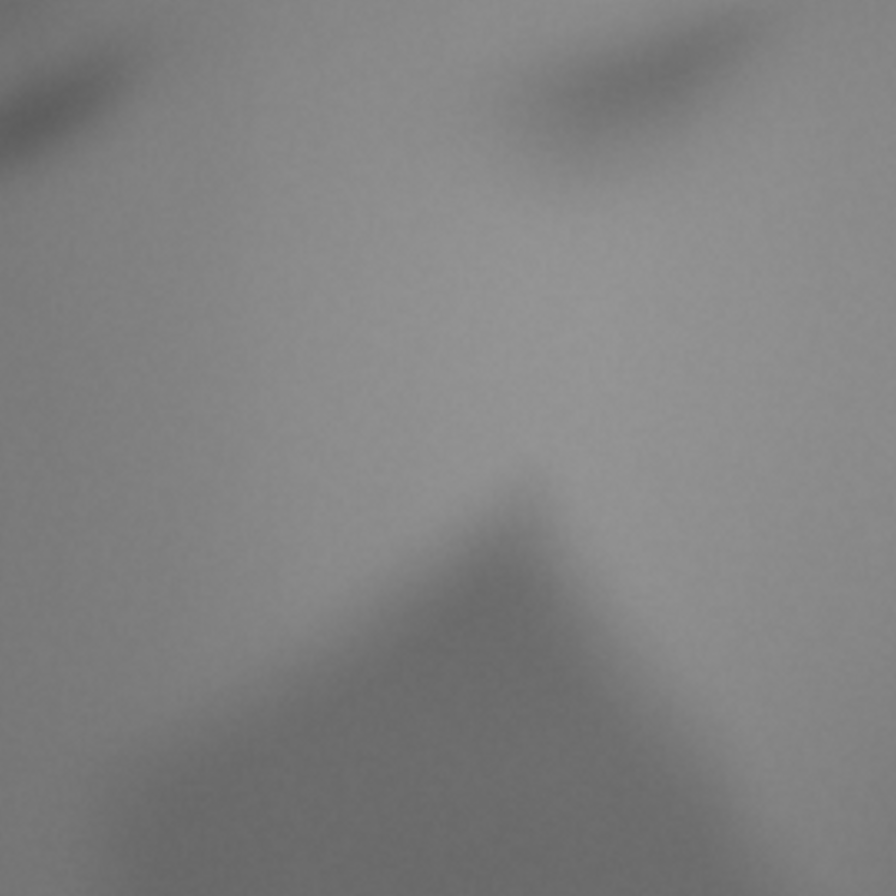
Give the GLSL for this texture, as a Shadertoy shader.

```glsl
#define LIGHT_CENTER vec2(0.65, 0.62)
#define LIGHT_SIZE vec2(0.58, 0.70)
#define EDGE_GRAY 0.44
#define LIGHT_GAIN 0.14
#define SHADOW_GRAY 0.42
#define WEDGE_APEX vec2(0.587, 0.43)
#define WEDGE_BLUR 0.07
#define STREAK_GAIN 0.012
#define GRAIN_GAIN 0.022

float hash(vec2 cell) {
    vec3 q = fract(cell.xyx * vec3(0.1031, 0.1030, 0.0973));
    q += dot(q, q.yzx + 33.33);
    return fract((q.x + q.y) * q.z);
}

float noise(vec2 p) {
    vec2 cell = floor(p), f = fract(p);
    f = f * f * (3.0 - 2.0 * f);
    return mix(mix(hash(cell), hash(cell + vec2(1, 0)), f.x),
               mix(hash(cell + vec2(0, 1)), hash(cell + vec2(1, 1)), f.x), f.y);
}

float fbm(vec2 p) {
    float sum = 0.0, gain = 0.5;
    for (int i = 0; i < 3; i++) {
        sum += gain * (noise(p) - 0.5);
        p = p * 1.9 + 17.3;
        gain *= 0.5;
    }
    return sum;
}

float smoothMax(float a, float b, float k) {
    float h = max(k - abs(a - b), 0.0) / k;
    return max(a, b) + h * h * k * 0.25;
}

// Soft tilted ellipse, 1 at its center
float softBlob(vec2 p, vec2 center, vec2 size, float angle) {
    float c = cos(angle), s = sin(angle);
    vec2 d = p - center;
    d = vec2(c * d.x + s * d.y, c * d.y - s * d.x) / size;
    return exp(-dot(d, d));
}

// Blurred triangular shadow rising from the lower edge
float wedge(vec2 p) {
    vec2 d = p - WEDGE_APEX;
    float leftSlope = dot(d, normalize(vec2(-0.65, 1.0)));
    float rightSlope = dot(d, normalize(vec2(1.5, 1.0)));
    float dist = smoothMax(leftSlope, rightSlope, 0.05);
    dist = smoothMax(dist, 0.11 - p.x, 0.06);
    return smoothstep(WEDGE_BLUR, -WEDGE_BLUR, dist);
}

void mainImage(out vec4 fragColor, in vec2 fragCoord) {
    vec2 uv = fragCoord / iResolution.xy;
    vec2 p = uv + 0.035 * vec2(fbm(uv * 5.0), fbm(uv * 5.0 + 41.0));

    // Broad light falling off toward the left
    vec2 l = (uv - LIGHT_CENTER) / LIGHT_SIZE;
    float gray = EDGE_GRAY + LIGHT_GAIN * exp(-dot(l, l));
    gray += STREAK_GAIN * 2.0 * fbm(uv * vec2(9.0, 2.0) + 5.0);

    // Soft shadows
    float inner = SHADOW_GRAY + 0.025 * (uv.x - 0.4) + 0.02 * fbm(uv * 6.0 + 9.0);
    gray = mix(gray, inner, wedge(p));
    gray -= 0.105 * softBlob(p, vec2(0.69, 0.905), vec2(0.14, 0.062), 0.15);
    gray -= 0.035 * softBlob(p, vec2(0.82, 0.955), vec2(0.10, 0.035), 0.4);
    gray -= 0.045 * softBlob(p, vec2(0.65, 0.82), vec2(0.10, 0.06), 0.1);
    gray -= 0.115 * softBlob(p, vec2(0.045, 0.872), vec2(0.125, 0.05), 0.55);
    gray -= 0.050 * softBlob(p, vec2(0.0, 1.0), vec2(0.10, 0.06), 0.5);

    // Fine mottled grain
    float grain = 0.6 * noise(uv * 150.0) + 0.4 * noise(uv * 270.0 + 31.0) - 0.5;
    gray += GRAIN_GAIN * grain;

    fragColor = vec4(vec3(gray), 1.0);
}
```
